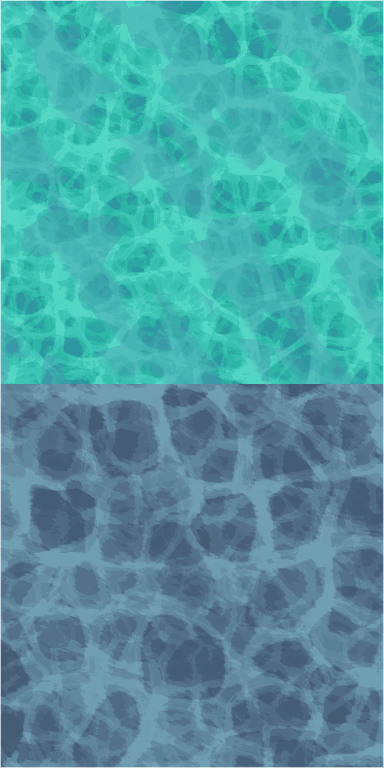
A WebGL 2 fragment shader for this texture:

```glsl
#version 300 es
precision highp float;
// Two stacked square tiles of painted water: bright lagoon above, slate sea below.

#define LAGOON_CELLS 7.5
#define SEA_CELLS 5.2
#define LAGOON_PERIOD 0.36
#define SEA_PERIOD 0.67
#define BAND_SLOPE 0.8
#define SWAY 0.035
#define BRISTLE 0.16
#define TONE_STEPS 9.0
#define RIM_WIDTH 0.0039

uniform vec2 u_resolution;
out vec4 fragColor;

const float TAU = 6.28318;

vec2 hash2(vec2 p) {
    vec3 h = fract(p.xyx * vec3(0.1031, 0.1030, 0.0973));
    h += dot(h, h.yzx + 33.33);
    return fract((h.xx + h.yz) * h.zy);
}

// Nearest distance, second distance, random value of the nearest cell
vec3 cellular(vec2 p) {
    vec2 home = floor(p);
    vec3 best = vec3(9.0, 9.0, 0.0);
    for (int y = -1; y <= 1; y++)
    for (int x = -1; x <= 1; x++) {
        vec2 cell = home + vec2(x, y);
        vec2 seed = hash2(cell + 71.0);
        float d = distance(p, cell + 0.1 + 0.8 * seed);
        if (d < best.x) best = vec3(d, best.x, fract(seed.x * 7.3 + seed.y));
        else best.y = min(best.y, d);
    }
    return best;
}

// Layered sines that bend straight cell walls into soft curves
vec2 sway(vec2 p) {
    vec2 bend = vec2(0.0);
    float amount = 1.0, frequency = 11.0;
    for (int i = 0; i < 4; i++) {
        bend += amount * sin(p.yx * frequency + vec2(1.7, 4.1) * float(i + 1) + bend);
        p = mat2(0.8, -0.6, 0.6, 0.8) * p;
        frequency *= 1.9;
        amount *= 0.5;
    }
    return bend * SWAY * 0.5;
}

// Flat paint tones with softened steps
float posterize(float tone) {
    float level = tone * TONE_STEPS;
    return (floor(level) + smoothstep(0.3, 0.7, fract(level))) / TONE_STEPS;
}

// Translucent pools layered over a pale web
float paintPools(vec2 p, float cells, float bristle) {
    float tone = 0.0, weight = 0.36;
    for (int i = 0; i < 4; i++) {
        vec2 shift = float(i) * vec2(3.7, 8.3);
        vec3 c = cellular((p + sway(p + shift)) * cells + shift);
        float depth = c.y - 1.35 * c.x + bristle * (0.35 + 0.4 * float(i));
        float pool = smoothstep(-0.02, 0.06, depth);
        float inner = smoothstep(0.24, 0.30, depth);
        tone += weight * (0.5 - pool * (0.4 + 0.65 * c.z) - 0.12 * inner);
        // Thin pale ripple just outside each pool
        tone += weight * 0.25 * smoothstep(0.05, 0.0, abs(depth + 0.1));
        cells *= 1.32;
        weight *= 0.72;
    }
    return tone;
}

float diagonalBand(vec2 p, float crest, float period) {
    vec2 q = p + 1.3 * sway(p * 0.6);
    return cos(TAU * (q.x - BAND_SLOPE * q.y - crest) / period);
}

vec3 lagoon(vec2 p, float bristle) {
    float band = diagonalBand(p, -0.04, LAGOON_PERIOD);
    float tone = 0.58 + 0.13 * band + paintPools(p, LAGOON_CELLS, bristle);
    tone = posterize(tone);
    vec3 color = mix(vec3(0.18, 0.59, 0.63), vec3(0.17, 0.71, 0.65), smoothstep(0.2, 0.45, tone));
    color = mix(color, vec3(0.24, 0.77, 0.71), smoothstep(0.42, 0.64, tone));
    color = mix(color, vec3(0.33, 0.84, 0.77), smoothstep(0.68, 0.95, tone));
    // Blue haze gathers beside the pale bands
    vec3 c = cellular((p + sway(p + 5.0)) * 9.0 + 40.0);
    float side = diagonalBand(p, 0.04, LAGOON_PERIOD);
    float haze = smoothstep(0.3, 0.4, c.z * 0.6 + 0.25 * side + 0.3 * bristle);
    return mix(color, vec3(0.29, 0.62, 0.69), 0.42 * haze);
}

vec3 sea(vec2 p, float bristle) {
    float band = diagonalBand(p, 0.37, SEA_PERIOD);
    float tone = 0.52 + 0.15 * band + paintPools(p + 4.0, SEA_CELLS, bristle * 1.3);
    tone = posterize(tone);
    vec3 color = mix(vec3(0.27, 0.36, 0.46), vec3(0.32, 0.44, 0.53), smoothstep(0.15, 0.42, tone));
    color = mix(color, vec3(0.38, 0.53, 0.62), smoothstep(0.4, 0.66, tone));
    return mix(color, vec3(0.44, 0.62, 0.70), smoothstep(0.66, 0.95, tone));
}

void main() {
    vec2 uv = gl_FragCoord.xy / u_resolution;
    vec2 p = vec2(uv.x, 2.0 * uv.y);
    bool upper = p.y > 1.0;
    // Each tile measures downward from its own top edge
    vec2 q = vec2(p.x, (upper ? 2.0 : 1.0) - p.y);
    vec2 strokes = mat2(0.9, -0.4, 0.4, 0.9) * (q + 0.4 * sway(q * 2.0));
    float bristle = BRISTLE * (cellular(strokes * vec2(28.0, 85.0)).x - 0.5);
    vec3 color = upper ? lagoon(q, bristle) : sea(q, bristle);
    // Pale rim around the whole canvas
    vec2 inset = min(p, vec2(1.0, 2.0) - p);
    float rim = clamp(1.0 - min(inset.x, inset.y) / RIM_WIDTH, 0.0, 1.0);
    fragColor = vec4(mix(color, vec3(1.0), rim), 1.0);
}
```
